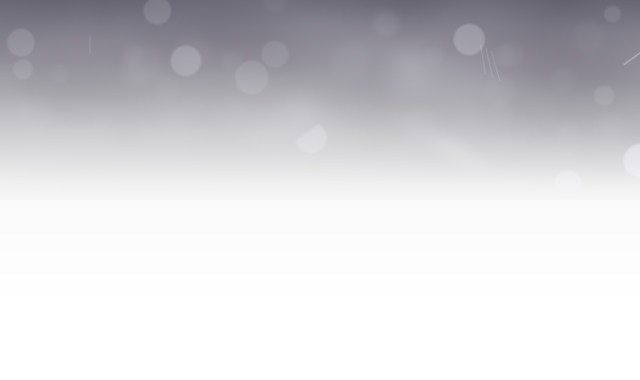
Give the GLSL for this background, as a WebGL 1 fragment shader.

```glsl
precision highp float;

uniform vec2 u_resolution;

const vec3 SLATE = vec3(0.415, 0.405, 0.455);
const vec3 DUSK = vec3(0.495, 0.485, 0.535);
const vec3 MAUVE = vec3(0.585, 0.575, 0.615);
const vec3 ASH = vec3(0.675, 0.670, 0.690);
const vec3 SILVER = vec3(0.800, 0.797, 0.810);
const vec3 MIST = vec3(0.935, 0.935, 0.938);
const vec3 SNOW = vec3(0.985, 0.985, 0.985);
const vec3 GLOW = vec3(0.970, 0.965, 0.990);
const float CLOUD_STRENGTH = 0.075;
const float RIGHT_SHADE = 0.045;
const float DISC_EDGE = 0.005;
const float SCATTER_OPACITY = 0.035;
const int SCATTER_COUNT = 24;

float hash(vec2 p) {
  vec3 q = fract(p.xyx * 0.1031);
  q += dot(q, q.yzx + 33.33);
  return fract((q.x + q.y) * q.z);
}

float noise(vec2 p) {
  vec2 cell = floor(p);
  vec2 f = fract(p);
  f = f * f * (3.0 - 2.0 * f);
  float low = mix(hash(cell), hash(cell + vec2(1.0, 0.0)), f.x);
  float high = mix(hash(cell + vec2(0.0, 1.0)), hash(cell + 1.0), f.x);
  return mix(low, high, f.y);
}

float clouds(vec2 p) {
  float sum = 0.0;
  float weight = 0.55;
  for (int i = 0; i < 3; i++) {
    sum += weight * noise(p);
    p = p * 2.03 + 7.1;
    weight *= 0.5;
  }
  return sum - 0.48;
}

float disc(vec2 p, vec2 center, float radius, float edge) {
  return 1.0 - smoothstep(radius - edge, radius + edge, length(p - center));
}

float blob(vec2 p, vec2 center, vec2 radii, float angle) {
  vec2 q = p - center;
  float c = cos(angle);
  float s = sin(angle);
  q = vec2(c * q.x + s * q.y, c * q.y - s * q.x) / radii;
  return exp(-dot(q, q));
}

float scratch(vec2 p, vec2 a, vec2 b, float width) {
  vec2 along = b - a;
  float t = clamp(dot(p - a, along) / dot(along, along), 0.0, 1.0);
  float aa = 1.0 / u_resolution.y;
  return 1.0 - smoothstep(width - aa, width + aa, length(p - a - along * t));
}

vec3 fade(vec3 upper, vec3 lower, float top, float bottom, float y) {
  return mix(upper, lower, clamp((top - y) / (top - bottom), 0.0, 1.0));
}

vec3 sky(float y) {
  vec3 color = fade(SLATE, DUSK, 1.0, 0.93, y);
  color = fade(color, MAUVE, 0.93, 0.82, y);
  color = fade(color, ASH, 0.82, 0.73, y);
  color = fade(color, SILVER, 0.73, 0.64, y);
  color = fade(color, MIST, 0.64, 0.52, y);
  color = fade(color, SNOW, 0.52, 0.45, y);
  return fade(color, vec3(1.0), 0.40, 0.20, y);
}

void main() {
  vec2 p = gl_FragCoord.xy / u_resolution.y;

  // Vertical fade, held darker on the right
  float band = smoothstep(0.48, 0.66, p.y) * (1.0 - smoothstep(0.76, 0.92, p.y));
  float side = smoothstep(0.6, 1.5, p.x) - 0.35;
  vec3 color = sky(p.y + RIGHT_SHADE * side * band);

  // Drifting haze and broad pools of light
  float veil = smoothstep(0.46, 0.72, p.y);
  color += CLOUD_STRENGTH * veil * clouds(p * vec2(4.0, 5.5));
  float light = 0.12 * blob(p, vec2(0.96, 0.88), vec2(0.32, 0.09), -0.35);
  light += 0.22 * blob(p, vec2(1.20, 0.60), vec2(0.075, 0.030), -0.5);
  light += 0.10 * blob(p, vec2(1.08, 0.825), vec2(0.055), 0.0);
  light += 0.10 * blob(p, vec2(0.80, 0.71), vec2(0.045), 0.0);
  color -= 0.03 * blob(p, vec2(1.45, 0.86), vec2(0.16, 0.10), 0.0);

  // Faint scattered discs
  for (int i = 0; i < SCATTER_COUNT; i++) {
    float id = float(i) + 1.0;
    vec2 center = vec2(1.7 * hash(vec2(id, 3.0)), mix(0.64, 1.0, hash(vec2(id, 9.0))));
    float radius = mix(0.02, 0.05, hash(vec2(id, 17.0)));
    light += SCATTER_OPACITY * disc(p, center, radius, radius * 0.4);
  }

  // Clear discs of light
  light += 0.13 * disc(p, vec2(0.414, 0.972), 0.036, DISC_EDGE);
  light += 0.13 * disc(p, vec2(0.055, 0.888), 0.036, DISC_EDGE);
  light += 0.10 * disc(p, vec2(0.061, 0.818), 0.026, DISC_EDGE);
  light += 0.18 * disc(p, vec2(0.489, 0.840), 0.040, DISC_EDGE);
  light += 0.11 * disc(p, vec2(0.662, 0.796), 0.044, DISC_EDGE);
  light += 0.09 * disc(p, vec2(0.724, 0.857), 0.035, DISC_EDGE);
  light += 0.21 * disc(p, vec2(1.235, 0.896), 0.041, DISC_EDGE);
  light += 0.10 * disc(p, vec2(1.612, 0.963), 0.022, DISC_EDGE);
  light += 0.10 * disc(p, vec2(1.590, 0.748), 0.026, DISC_EDGE);
  light += 0.45 * disc(p, vec2(1.685, 0.577), 0.044, DISC_EDGE);
  light += 0.30 * disc(p, vec2(1.495, 0.518), 0.034, DISC_EDGE);

  // Cut shard
  vec2 shard = vec2(0.818, 0.638);
  float cut = 1.0 - smoothstep(0.012, 0.022, dot(p - shard, vec2(-0.59, 0.81)));
  light += 0.22 * cut * disc(p, shard, 0.041, DISC_EDGE);

  // Fine scratches
  for (int i = 0; i < 3; i++) {
    float k = float(i);
    vec2 start = vec2(1.265 + 0.014 * k, 0.880 - 0.008 * k);
    light += 0.14 * scratch(p, start, start + vec2(0.012 + 0.005 * k, -0.075), 0.0015);
  }
  light += 0.32 * scratch(p, vec2(1.643, 0.831), vec2(1.70, 0.872), 0.002);
  light += 0.10 * scratch(p, vec2(0.237, 0.905), vec2(0.237, 0.860), 0.002);

  color = mix(color, GLOW, clamp(light, 0.0, 0.6) * smoothstep(0.43, 0.50, p.y));
  gl_FragColor = vec4(clamp(color, 0.0, 1.0), 1.0);
}
```
